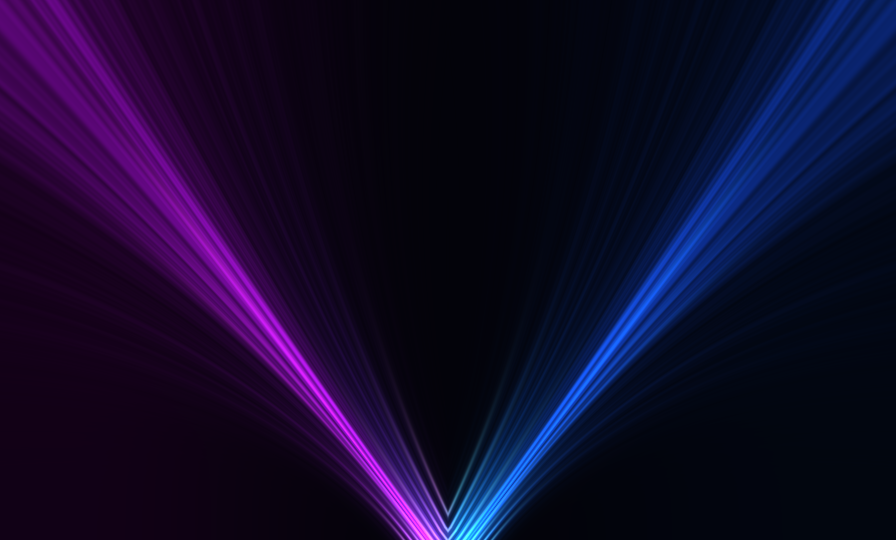
Reproduce this background procedurally as a Shadertoy shader.

```glsl
// Two mirrored fans of light, violet and blue, rising in a V from the bottom centre.

const float BEAM_ANGLE = 0.645;  // tilt of each beam from vertical
const float BEAM_FOOT = 0.037;   // distance of each beam foot from the centre

float hash(float n) {
    return fract(sin(n * 127.1 + 11.7) * 4375.85);
}

// 1D gradient noise, about -1 to 1
float gradientNoise(float x) {
    float cell = floor(x);
    float f = x - cell;
    float a = (hash(cell) * 2.0 - 1.0) * f;
    float b = (hash(cell + 1.0) * 2.0 - 1.0) * (f - 1.0);
    return 2.0 * mix(a, b, f * f * f * (f * (f * 6.0 - 15.0) + 10.0));
}

float bell(float x, float width) {
    float t = x / width;
    return exp(-t * t);
}

// Bell with a flat top and steeper flanks
float plateau(float x, float width) {
    float t = x / width;
    return exp(-t * t * abs(t));
}

// Streaks across the fan; octaves finer than a pixel fade out
float streaks(float k, float pixel) {
    float sum = 0.0;
    float freq = 7.0;
    float amp = 0.65;
    for (int i = 0; i < 4; i++) {
        float visible = 1.0 - smoothstep(0.3, 0.8, freq * pixel);
        sum += amp * visible * gradientNoise(k * freq + float(i) * 19.3);
        freq *= 2.1;
        amp *= 0.9;
    }
    return max(1.0 + sum, 0.15);
}

// x: distance along the beam, y: position across it (positive is inward)
vec2 beamSpace(vec2 p) {
    vec2 q = vec2(abs(p.x) - BEAM_FOOT, p.y);
    vec2 along = vec2(sin(BEAM_ANGLE), cos(BEAM_ANGLE));
    return vec2(dot(q, along), dot(q, vec2(-along.y, along.x)));
}

// Width of the fan, which flares more strongly on its outer side
float fanWidth(float u, float v) {
    return v > 0.0 ? 0.05 + 0.18 * u + 0.20 * u * u : 0.04 + 0.6 * u * u;
}

// Thin bright filaments that die out away from the foot
float filaments(float k, float u, float pixel) {
    float sum = 0.0;
    for (int i = 0; i < 9; i++) {
        float fi = float(i);
        float centre = -0.85 + 0.24 * fi + 0.1 * (hash(fi + 3.0) - 0.5);
        float reach = 0.04 + 0.07 * hash(fi + 8.0);
        sum += bell(k - centre, max(0.05, pixel * 0.8)) * exp(-u / reach);
    }
    return sum;
}

// Sharp parallel rays that form the bright core
float coreRays(float k, float pixel, float fade) {
    float sum = bell(k, max(0.028, pixel)) * (0.05 + 0.85 * fade);
    for (int i = 0; i < 3; i++) {
        float centre = -0.24 + 0.11 * float(i) + 0.11 * step(1.5, float(i));
        sum += 0.42 * bell(k - centre, max(0.025, pixel)) * fade * fade;
    }
    return sum;
}

void mainImage(out vec4 fragColor, in vec2 fragCoord) {
    vec2 p = vec2(fragCoord.x - 0.5 * iResolution.x, fragCoord.y) / iResolution.y;
    vec2 b = beamSpace(p);
    float u = max(b.x, 0.0);
    float width = fanWidth(u, b.y);
    float k = b.y / width;
    float pixel = 1.0 / (iResolution.y * width);
    float side = smoothstep(-0.02, 0.02, p.x);

    // Palette of each side
    vec3 glowTint = mix(vec3(0.40, 0.03, 0.53), vec3(0.045, 0.17, 0.54), side);
    vec3 coreTint = mix(vec3(0.72, 0.12, 0.80), vec3(0.08, 0.38, 0.90), side);
    vec3 veilTint = mix(vec3(0.25, 0.12, 0.65), vec3(0.03, 0.25, 0.70), side);
    vec3 footTint = mix(vec3(0.42, 0.24, 0.85), vec3(0.06, 0.55, 0.85), side);
    vec3 hotTint = mix(vec3(0.95, 0.65, 1.0), vec3(0.45, 0.95, 1.0), side);

    // Dark backdrop, tinted towards both edges
    vec3 edgeTint = mix(vec3(0.068, 0.004, 0.085), vec3(0.006, 0.022, 0.06), side);
    vec3 color = mix(vec3(0.011, 0.010, 0.036), edgeTint, smoothstep(0.0, 0.7, abs(p.x)));

    // Wide faint curtain, weaker outside the beam
    float streak = streaks(k, pixel);
    float curtain = exp(-abs(k) * 1.9) * (k > 0.0 ? 0.22 : mix(0.22, 0.08, smoothstep(0.0, 0.3, -k)));
    color += glowTint * curtain * streak;

    // Main beam with a dark seam on its outer half
    float beam = plateau(k + 0.03, 0.25) * mix(0.62, 0.38, smoothstep(0.5, 1.1, u));
    beam *= 1.0 - 0.45 * bell(k + 0.08, 0.02);
    color += glowTint * beam * mix(1.0, streak, 0.6);

    // Inner veil towards the centre and outer veil that arches away
    float innerVeil = 0.42 * bell(k - 0.55, 0.38) * exp(-u / 0.26);
    float outerVeil = 0.55 * bell(k + 0.55, 0.5) * exp(-u / 0.25);
    color += (veilTint * innerVeil + glowTint * outerVeil) * streak;

    // Bright core
    float fade = 1.0 - smoothstep(0.3, 1.05, u);
    color += coreTint * coreRays(k, pixel, fade);

    // Luminous foot and its fine filaments
    float foot = bell(k - 0.1, 0.85) * exp(-u / 0.12);
    color += footTint * foot * 0.6 * mix(1.0, streak, 0.6);
    color += hotTint * filaments(k, u, pixel) * 0.65;

    fragColor = vec4(clamp(color, 0.0, 1.0), 1.0);
}
```
